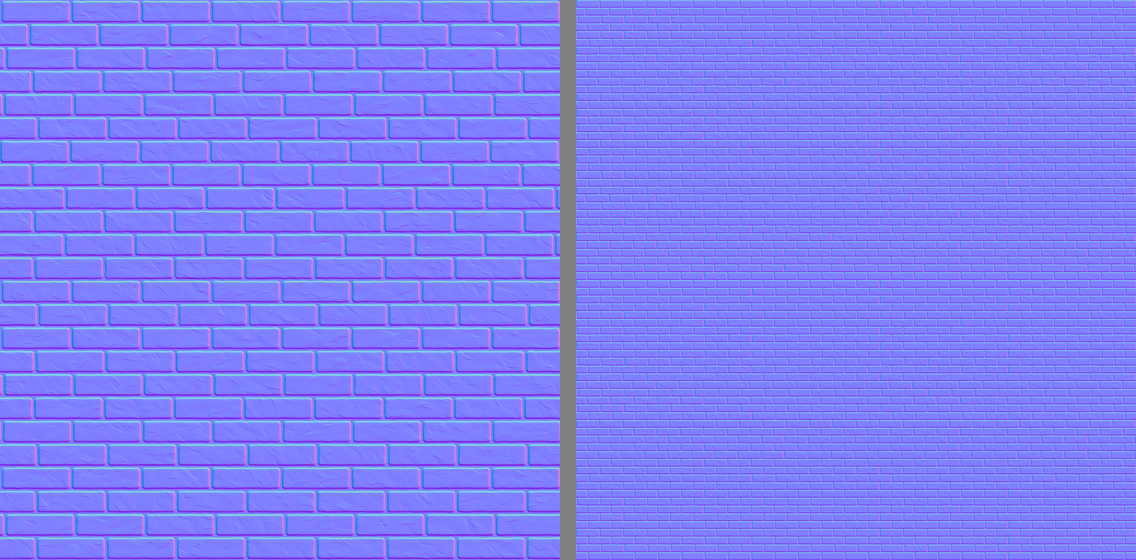
Left: one tile. Right: repeated 3 by 3.
A three.js fragment shader for this texture map:

```glsl
varying vec2 vUv;

// Lengths are in units of one brick course.
const float COLUMNS = 8.0;
const float ROWS = 24.0;
const float BRICK_LENGTH = 3.0;      // ROWS / COLUMNS keeps the canvas square
const float JOINT_HALF = 0.062;
const float CORNER_RADIUS = 0.11;
const float BEVEL_WIDTH = 0.088;
const float BEVEL_HEIGHT = 0.056;
const float ROUNDING_WIDTH = 0.16;
const float ROUNDING_HEIGHT = 0.005;
const float EDGE_WEAR = 0.018;
const float ROW_JITTER = 0.1;        // in brick lengths
const int LEDGES = 5;
const float LEDGE_HEIGHT = 0.011;
const float LEDGE_WIDTH = 0.035;
const float FACET_HEIGHT = 0.016;
const float CHIP_HEIGHT = 0.007;
const float GRAIN_HEIGHT = 0.001;
const float SLOPE_STEP = 0.02;

float hash(vec2 p) {
  vec3 q = fract(vec3(p.xyx) * 0.1031);
  q += dot(q, q.yzx + 33.33);
  return fract((q.x + q.y) * q.z);
}

vec2 hash2(vec2 p) {
  return vec2(hash(p + 3.7), hash(p + 51.3));
}

float noise(vec2 p) {
  vec2 i = floor(p);
  vec2 f = fract(p);
  f = f * f * f * (f * (f * 6.0 - 15.0) + 10.0);
  float low = mix(hash(i), hash(i + vec2(1.0, 0.0)), f.x);
  float high = mix(hash(i + vec2(0.0, 1.0)), hash(i + 1.0), f.x);
  return mix(low, high, f.y);
}

float roundedBox(vec2 p, vec2 halfSize, float radius) {
  vec2 q = abs(p) - halfSize + radius;
  return length(max(q, 0.0)) + min(max(q.x, q.y), 0.0) - radius;
}

vec2 turn(vec2 p, float angle) {
  vec2 along = vec2(cos(angle), sin(angle));
  return vec2(dot(p, along), dot(p, vec2(-along.y, along.x)));
}

// Upper envelope of tilted caps, meeting in sharp valleys.
float facets(vec2 p) {
  float top = -9.0;
  for (int j = -1; j <= 1; j++) {
    for (int i = -1; i <= 1; i++) {
      vec2 cell = floor(p) + vec2(float(i), float(j));
      vec2 offset = p - cell - hash2(cell);
      vec2 tilt = hash2(cell + 23.0) - 0.5;
      top = max(top, dot(tilt, offset) - 0.7 * dot(offset, offset));
    }
  }
  return top;
}

// Short broken steps: a sharp rise on one side, a slow fall on the other.
float ledges(vec2 local, vec2 id, float lean) {
  float sum = 0.0;
  for (int i = 0; i < LEDGES; i++) {
    vec2 key = id + 13.0 * float(i + 1);
    vec2 center = (hash2(key) - 0.5) * vec2(BRICK_LENGTH, 1.0) * 0.85;
    vec2 shape = hash2(key + 77.0);
    vec2 q = turn(local - center, lean + 1.4 * (shape.x - 0.5));
    float taper = 1.0 - smoothstep(0.1, 1.0, abs(q.x) / mix(0.15, 0.6, shape.y));
    float rise = smoothstep(-LEDGE_WIDTH, LEDGE_WIDTH, q.y);
    sum += taper * rise * exp(-max(q.y, 0.0) * 7.0) * sign(shape.x - 0.35);
  }
  return sum;
}

float stoneRelief(vec2 local, vec2 id) {
  vec2 seed = 40.0 + 60.0 * hash2(id);
  float lean = mix(-0.95, 0.35, hash(id + 17.1));
  vec2 p = local + seed;
  vec2 warp = vec2(noise(p * 3.0), noise(p * 3.0 + 19.0)) - 0.5;
  vec2 q = turn(local + 0.18 * warp, lean) * vec2(1.1, 2.3) + seed;
  return LEDGE_HEIGHT * ledges(local + 0.16 * warp, id, lean)
       + FACET_HEIGHT * facets(q)
       + CHIP_HEIGHT * (noise(q * 1.7 + 11.0) + 0.35 * noise(q * 4.0 + 5.0))
       + GRAIN_HEIGHT * noise(p * 20.0);
}

float wallHeight(vec2 p) {
  // Running bond, with a small random shift in every course
  float row = mod(floor(p.y), ROWS);
  float shift = 0.5 * mod(row + 1.0, 2.0) + ROW_JITTER * (2.0 * hash(vec2(row, 7.0)) - 1.0);
  float x = p.x / BRICK_LENGTH - shift;
  vec2 id = vec2(mod(floor(x), COLUMNS), row);
  vec2 local = (fract(vec2(x, p.y)) - 0.5) * vec2(BRICK_LENGTH, 1.0);

  // Raised brick with a steep, slightly worn bevel and a faint rounding
  vec2 halfSize = vec2(BRICK_LENGTH, 1.0) * 0.5 - JOINT_HALF;
  float d = roundedBox(local, halfSize, CORNER_RADIUS);
  d += EDGE_WEAR * (noise(local * 4.0 + 9.0 * id + 30.0) - 0.5);
  float brick = 1.0 - smoothstep(-0.6 * BEVEL_WIDTH, 0.4 * BEVEL_WIDTH, d);
  float rounding = 1.0 - smoothstep(-ROUNDING_WIDTH, 0.0, d);
  return BEVEL_HEIGHT * brick + ROUNDING_HEIGHT * rounding + brick * stoneRelief(local, id);
}

void main() {
  vec2 p = vUv * ROWS;
  vec2 e = vec2(SLOPE_STEP, 0.0);
  // Slope by central differences, packed as a tangent-space normal
  vec2 slope = vec2(wallHeight(p + e.xy) - wallHeight(p - e.xy),
                    wallHeight(p + e.yx) - wallHeight(p - e.yx)) / (2.0 * SLOPE_STEP);
  gl_FragColor = vec4(normalize(vec3(-slope, 1.0)) * 0.5 + 0.5, 1.0);
}
```
